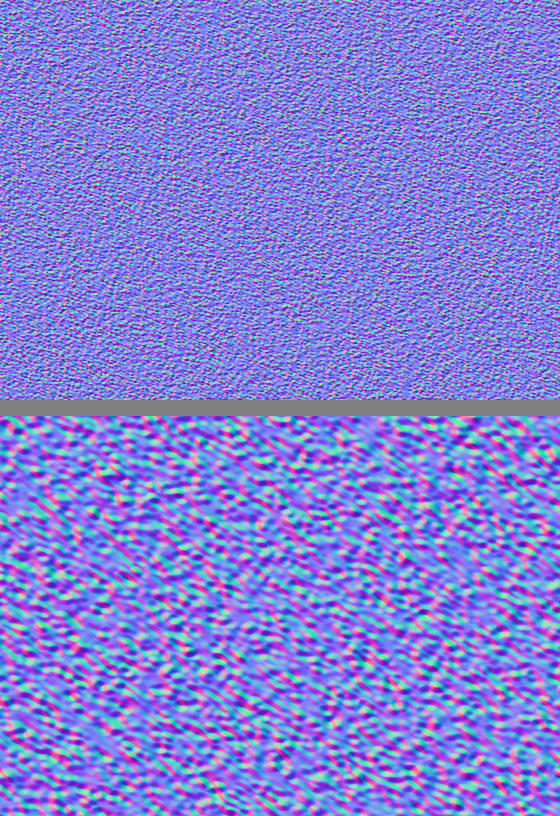
Top, the full canvas; bottom, a detail of the centre.
Write a WebGL 2 fragment shader that draws this texture map.

```glsl
#version 300 es
precision highp float;

uniform vec2 u_resolution;
out vec4 fragColor;

vec3 hash3(vec2 cell) {
    vec3 v = fract(cell.xyx * vec3(0.1031, 0.1030, 0.0973));
    v += dot(v, v.yxz + 33.33);
    return fract((v.xxy + v.yzz) * v.zyx);
}

// Slope of cellular bumps and dents, mostly shallow with a few steep ones
vec2 cellSlope(vec2 q) {
    vec2 base = floor(q);
    vec2 slope = vec2(0.0);
    for (int y = -1; y <= 1; y++) {
        for (int x = -1; x <= 1; x++) {
            vec2 cell = base + vec2(x, y);
            vec3 rnd = hash3(cell + 500.0);
            vec2 d = q - cell - rnd.xy;
            float falloff = max(0.0, 1.0 - dot(d, d));
            float lift = 2.0 * rnd.z - 1.0;
            slope -= 6.0 * lift * abs(lift) * falloff * falloff * d;
        }
    }
    return slope;
}

// Bumps stretched along a direction, with the slope turned back to the canvas
vec2 grain(vec2 p, float angle, vec2 density) {
    float c = cos(angle), s = sin(angle);
    mat2 turn = mat2(c, -s, s, c);
    return (cellSlope(turn * p * density) * density / density.y) * turn;
}

void main() {
    vec2 p = gl_FragCoord.xy / u_resolution.y;

    // Short leathery grain crossed by longer diagonal creases
    vec2 slope = grain(p, -0.38, vec2(130.0, 190.0)) * 0.98;
    slope += grain(p + 3.7, -0.62, vec2(86.0, 205.0)) * 0.86;

    // Sides that fall to the right are steeper
    float tilt = -slope.x;
    tilt += 0.4 * tilt * max(tilt, 0.0);

    // Tangent-space normal with green pointing down
    vec3 normal = normalize(vec3(tilt, slope.y, 1.0));
    vec3 color = 0.5 + 0.5 * normal;

    // Blue is muted, most of all where green is strong
    color.b -= 0.04 + 0.03 * normal.y;
    fragColor = vec4(color, 1.0);
}
```
